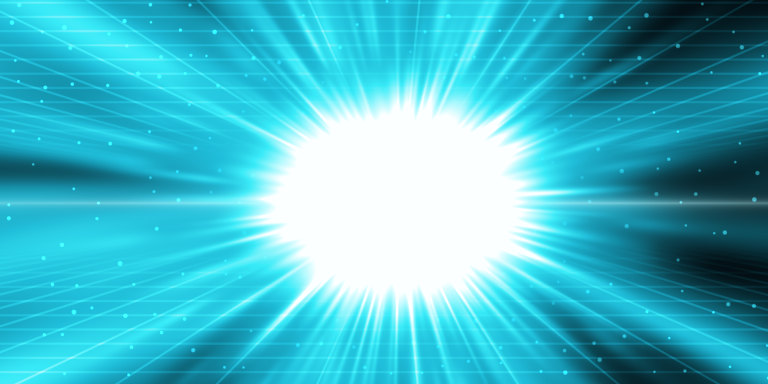
Write a Shadertoy shader that draws this background.

```glsl
// Cyan starburst: white core, radial streaks, perspective grid, drifting sparks and a thin flare.
#define CENTER vec2(1.04, 0.475)
#define CORE_SQUASH vec2(0.80, 1.0)
#define BASE_LIGHT 0.45
#define STREAK_GAIN 0.23
#define GRID_GAIN 0.10
#define ROW_GAP 0.037
#define FAN_GAP 0.55
#define SPARK_CELL 0.075
#define TAU 6.2831853

float hash(vec2 p) {
    return fract(sin(dot(p, vec2(127.1, 311.7))) * 43758.5);
}

// Light to colour, from near black through cyan to white
vec3 ramp(float v) {
    vec3 c = mix(vec3(0.01, 0.06, 0.08), vec3(0.04, 0.27, 0.32), clamp(v / 0.2, 0.0, 1.0));
    c = mix(c, vec3(0.07, 0.54, 0.64), clamp((v - 0.2) / 0.17, 0.0, 1.0));
    c = mix(c, vec3(0.12, 0.74, 0.85), clamp((v - 0.37) / 0.16, 0.0, 1.0));
    c = mix(c, vec3(0.22, 0.92, 0.97), clamp((v - 0.53) / 0.17, 0.0, 1.0));
    c = mix(c, vec3(0.65, 0.97, 0.99), clamp((v - 0.70) / 0.15, 0.0, 1.0));
    return mix(c, vec3(0.99, 1.0, 1.0), clamp((v - 0.85) / 0.13, 0.0, 1.0));
}

// One tapered streak in each angular cell
float streaks(float turn, float r, float count, float seed) {
    float id = mod(floor(turn * count), count);
    float h = hash(vec2(id, seed));
    float k = hash(vec2(id, seed + 7.0));
    float start = 0.14 + 0.45 * h * h;
    float stop = start + 0.25 + 0.4 * k;
    float along = smoothstep(start, start + 0.15, r) * (1.0 - smoothstep(start + 0.1, stop, r));
    float across = (fract(turn * count) - 0.5 - 0.3 * (k - 0.5)) / (0.09 + 0.09 * h);
    return along * exp(-across * across) * (0.3 + 0.7 * k);
}

// Broad bright and dark beams: angle, width, strength
float beams(float angle) {
    const vec3 lobes[15] = vec3[15](
        vec3(0.54, 0.15, -0.38), vec3(0.78, 0.14, -0.16), vec3(0.08, 0.11, -0.28),
        vec3(0.29, 0.06, 0.06), vec3(-0.20, 0.15, -0.30), vec3(-0.43, 0.05, 0.22),
        vec3(-0.62, 0.13, -0.36), vec3(3.06, 0.06, -0.24), vec3(2.63, 0.10, 0.20),
        vec3(2.37, 0.14, -0.13), vec3(1.92, 0.10, 0.14), vec3(1.22, 0.10, 0.14),
        vec3(-2.71, 0.09, 0.20), vec3(-2.40, 0.13, -0.24), vec3(-2.98, 0.12, 0.10));
    float sum = 0.0;
    for (int i = 0; i < 15; i++) {
        float d = mod(angle - lobes[i].x + 0.5 * TAU, TAU) - 0.5 * TAU;
        d /= lobes[i].y;
        sum += lobes[i].z * exp(-d * d);
    }
    return sum;
}

float lineMask(float dist, float pixel) {
    return 1.0 - smoothstep(0.0008, 0.0022 + pixel, dist);
}

// Distance to the nearest multiple of gap
float repeatDist(float x, float gap) {
    return abs(fract(x / gap + 0.5) - 0.5) * gap;
}

// Floor and ceiling grid that meets at the center
float grid(vec2 p, float pixel) {
    float depth = max(abs(p.y), 0.01);
    float slope = p.x / depth;
    float fan = repeatDist(slope - 0.1, FAN_GAP) * depth / sqrt(1.0 + slope * slope);
    float rows = lineMask(repeatDist(depth, ROW_GAP), pixel);
    return (0.7 * rows + lineMask(fan, pixel)) * smoothstep(0.1, 0.28, depth);
}

// Small round sparks, one candidate in each square cell
float sparks(vec2 p, float pixel) {
    vec2 id = floor(p / SPARK_CELL);
    float h = hash(id);
    vec2 offset = 0.15 + 0.7 * vec2(hash(id + 3.1), hash(id + 8.7));
    float dist = length(p - (id + offset) * SPARK_CELL);
    float radius = 0.0005 + 0.003 * h * h * h;
    return step(0.35, h) * (1.0 - smoothstep(radius, radius + 0.002 + pixel, dist));
}

void mainImage(out vec4 fragColor, in vec2 fragCoord) {
    float pixel = 1.0 / iResolution.y;
    vec2 uv = fragCoord / iResolution.xy * vec2(2.0, 1.0);
    vec2 p = uv - CENTER;
    float r = length(p);
    float q = length(p * CORE_SQUASH);
    float angle = atan(p.y, p.x + 1e-5);
    float turn = fract(angle / TAU);

    // Beams and soft angular ripples, strongest away from the core
    float outer = smoothstep(0.23, 0.72, q);
    float ripple = sin(angle * 17.0 + 3.0 * sin(angle * 5.0) + r * 5.0)
                 + 0.7 * sin(angle * 31.0 + 2.0 * sin(angle * 8.0) - r * 7.0);
    float light = BASE_LIGHT + outer * (beams(angle) + 0.04 * ripple);
    light -= 0.10 * smoothstep(0.3, 0.8, p.x);

    // Layered streaks
    float rays = 0.0;
    for (int i = 0; i < 4; i++) {
        float n = float(i);
        rays += streaks(fract(turn + 0.013 * n), r, 17.0 + 12.0 * n, 2.0 + 5.0 * n);
    }
    light += STREAK_GAIN * rays * (1.0 - 0.4 * outer);

    // Ragged white core and wide halo
    float jag = 0.012 * ripple + 0.01 * sin(angle * 47.0 + 4.0 * sin(angle * 9.0));
    light += 0.25 * exp(-q * q / 0.15);
    light += 0.48 * (1.0 - smoothstep(0.16, 0.39, q + jag));

    light += GRID_GAIN * grid(p, pixel) * smoothstep(0.24, 0.5, q);
    vec3 color = ramp(max(light, 0.0));

    // Horizontal flare outside the core, then sparks
    float y = abs(p.y + 0.004);
    float flare = 0.6 * exp(-y / 0.008) + 0.15 * exp(-y / 0.035);
    flare *= 0.5 + 0.5 * exp(-p.x * p.x / 0.5);
    color = mix(color, max(color, vec3(0.75, 0.98, 1.0)), flare);
    color += vec3(0.12, 0.4, 0.43) * sparks(uv, pixel) * outer;

    fragColor = vec4(clamp(color, 0.0, 1.0), 1.0);
}
```
